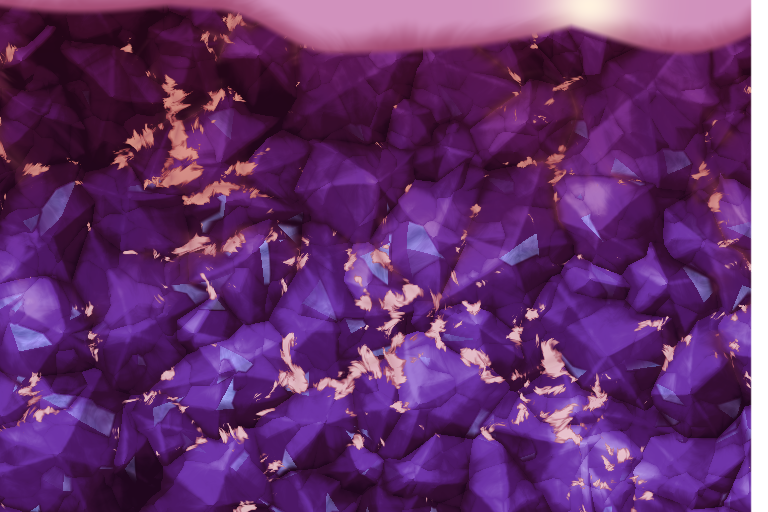
Give the GLSL for this texture, as a WebGL 2 fragment shader.

```glsl
#version 300 es
precision highp float;

#define CRYSTALS 6.2         // crystal cells per canvas height
#define FACETS 5             // faces on each crystal
#define FACET_CONTRAST 0.36
#define BASE_TONE 0.47
#define CREVICE 0.20         // darkening in the seams
#define CLOUD 0.075          // mottling inside the stone
#define CRUST 0.30           // amount of pale mineral crust
#define GLINT 0.91           // facets above this value reflect the sky
#define RIM 0.105            // depth of the pale blurred rim on top
#define MARGIN 0.978         // right end of the stone
#define LIGHT vec2(-0.45, 0.89)

uniform vec2 u_resolution;
out vec4 fragColor;

const float TAU = 6.2831853;

float hash(vec3 v) {
    v = fract(v * vec3(0.1031, 0.1130, 0.0973));
    v += dot(v, v.yzx + 33.33);
    return fract((v.x + v.y) * v.z);
}

float spot(vec2 p, vec2 center, vec2 radius) {
    vec2 q = (p - center) / radius;
    return exp(-dot(q, q));
}

// Layered warped sines, about -1 to 1
float ripple(vec2 p) {
    float sum = 0.0, amp = 0.5;
    for (int i = 0; i < 5; i++) {
        p = mat2(1.5, 1.1, -1.1, 1.5) * p + 0.8 * sin(p.yx * 1.3) + 2.7;
        sum += amp * sin(p.x + 1.4 * sin(p.y));
        amp *= 0.62;
    }
    return sum;
}

// Direction (xy) and slope (z) of one face of a crystal
vec3 face(vec2 id, float k) {
    float turn = hash(vec3(id, 5.0)) + (k + 0.6 * hash(vec3(id, k + 10.0))) / float(FACETS);
    return vec3(cos(TAU * turn), sin(TAU * turn), 0.65 + 0.75 * hash(vec3(id, k + 20.0)));
}

struct Crystal { vec2 id; float first, second, ridge, gap, depth; };

// Cellular noise with a pyramid as the distance of each cell
Crystal crystals(vec2 p) {
    Crystal c = Crystal(vec2(0.0), 0.0, 0.0, 0.0, 0.0, 0.0);
    float best = 1e3, next = 1e3;
    for (int j = -2; j <= 2; j++)
    for (int i = -2; i <= 2; i++) {
        vec2 id = floor(p) + vec2(i, j);
        vec2 d = p - id - vec2(hash(vec3(id, 1.0)), hash(vec3(id, 2.0)));
        float size = hash(vec3(id, 3.0));
        float m1 = -1e3, m2 = -1e3, k1 = 0.0, k2 = 0.0;
        for (int k = 0; k < FACETS; k++) {
            vec3 f = face(id, float(k));
            float h = dot(d, f.xy) * f.z;
            if (h > m1) { m2 = m1; k2 = k1; m1 = h; k1 = float(k); }
            else if (h > m2) { m2 = h; k2 = float(k); }
        }
        float dist = m1 - 0.5 * size * size;
        if (dist < best) {
            next = best; best = dist;
            c = Crystal(id, k1, k2, m1 - m2, 0.0, m1);
        } else next = min(next, dist);
    }
    c.gap = next - best;
    return c;
}

float faceTone(vec2 id, float k) {
    return 0.75 * (hash(vec3(id, k + 30.0)) - 0.5) + 0.3 * dot(face(id, k).xy, LIGHT);
}

// Shading of a crystal with softened ridges
float shade(Crystal c, float soft) {
    float a = faceTone(c.id, c.first), b = faceTone(c.id, c.second);
    return mix(0.5 * (a + b), a, smoothstep(0.0, soft, c.ridge));
}

vec3 amethyst(float t) {
    vec3 col = mix(vec3(0.13, 0.025, 0.11), vec3(0.21, 0.05, 0.18), smoothstep(0.0, 0.2, t));
    col = mix(col, vec3(0.31, 0.09, 0.37), smoothstep(0.2, 0.4, t));
    col = mix(col, vec3(0.45, 0.20, 0.61), smoothstep(0.4, 0.6, t));
    col = mix(col, vec3(0.65, 0.47, 0.77), smoothstep(0.6, 0.82, t));
    return mix(col, vec3(0.93, 0.88, 0.93), smoothstep(0.82, 1.05, t));
}

void main() {
    vec2 p = gl_FragCoord.xy / u_resolution.y;
    float px = 1.0 / u_resolution.y;
    vec2 bent = p + 0.006 * sin(p.yx * 23.0 + 2.0 * sin(p * 11.0));
    Crystal big = crystals(bent * CRYSTALS);
    Crystal small = crystals(bent * CRYSTALS * 2.1 + 17.0);
    float cloud = ripple(p * 7.0), grain = ripple(p * 33.0);

    // Broad light and dark areas, then facets, seams and mottling
    float tone = BASE_TONE + 0.14 * spot(p, vec2(0.8, 0.38), vec2(0.65, 0.24))
        - 0.19 * spot(p, vec2(0.35, 0.85), vec2(0.45, 0.3))
        - 0.15 * spot(p, vec2(0.42, 0.0), vec2(0.25, 0.12));
    tone += FACET_CONTRAST * shade(big, 0.06) + 0.13 * shade(small, 0.08);
    tone += CLOUD * cloud + 0.035 * grain - 0.1 * big.depth;
    tone += 0.07 * (1.0 - smoothstep(0.0, 0.07, big.ridge));
    tone -= CREVICE * exp(-7.0 * big.gap) + 0.06 * exp(-12.0 * small.gap);

    // Bright reflections on a few crystals
    float glow = spot(p, vec2(1.17, 0.08), vec2(0.10, 0.09))
        + 0.7 * spot(p, vec2(1.16, 0.63), vec2(0.07, 0.05))
        + 0.5 * spot(p, vec2(0.02, 0.46), vec2(0.06, 0.09));
    tone += glow * (0.48 + 0.12 * cloud);
    vec3 col = amethyst(tone);
    col *= mix(vec3(0.96, 1.0, 1.08), vec3(1.1, 0.88, 0.84), smoothstep(0.3, 1.0, p.y + 0.1 * cloud));

    // Blue sky on tilted facets
    float sky = smoothstep(GLINT, GLINT + 0.03, hash(vec3(small.id, small.first + 40.0)));
    sky *= smoothstep(0.02, 0.12, min(small.gap, big.gap)) * (0.5 + 0.4 * cloud) * smoothstep(0.9, 0.5, p.y);
    col = mix(col, vec3(0.58, 0.62, 0.92) + 0.18 * grain, clamp(sky, 0.0, 0.85));

    // Crust flakes gathered along the seams
    float place = spot(p, vec2(0.82, 0.33), vec2(0.5, 0.13)) + 0.8 * spot(p, vec2(0.4, 0.72), vec2(0.25, 0.18));
    float flake = CRUST * place + 0.3 * cloud + 0.3 * grain - 0.9 * min(big.gap, 0.7) - 0.22;
    float crust = smoothstep(-0.03, 0.05, flake);
    vec3 crustColor = mix(vec3(0.68, 0.33, 0.40), vec3(0.93, 0.78, 0.80), smoothstep(0.0, 0.2, flake + 0.08 * grain));
    crustColor *= mix(vec3(1.0), vec3(0.95, 0.78, 0.68), smoothstep(0.45, 0.65, p.y));
    col = mix(col, crustColor, crust * 0.92);
    float stain = smoothstep(0.0, 0.7, cloud) * exp(-9.0 * big.gap) * smoothstep(0.1, 0.5, p.y);
    col = mix(col, vec3(0.62, 0.28, 0.36), 0.5 * stain);

    // Pale rim out of focus
    float bulge = 0.5 + 0.5 * abs(sin(p.x * 6.5 + sin(p.x * 4.0)));
    float inside = p.y - 1.0 + mix(0.025, RIM, smoothstep(0.42, 0.65, p.x)) * bulge;
    vec3 rim = mix(vec3(0.64, 0.29, 0.45), vec3(0.82, 0.57, 0.74), smoothstep(0.0, 0.06, inside + 0.012 * cloud));
    rim = mix(rim, vec3(1.0, 0.95, 0.88), spot(p, vec2(1.15, 0.99), vec2(0.09, 0.07)));
    col = mix(col, rim, smoothstep(-0.008, 0.01, inside));

    // White margin
    float edge = MARGIN * u_resolution.x / u_resolution.y;
    col = mix(col, vec3(1.0), smoothstep(edge - px, edge + px, p.x));
    fragColor = vec4(clamp(col, 0.0, 1.0), 1.0);
}
```
